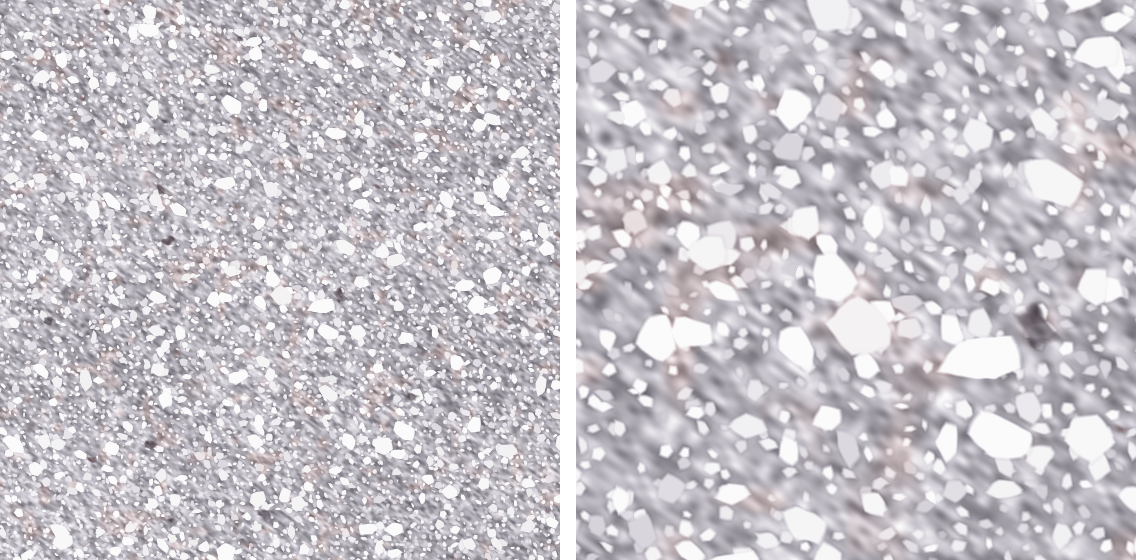
Left, the full canvas; right, a detail of the centre.
This texture is drawn by a WebGL 1 fragment shader. Its source:

```glsl
precision highp float;
// Fine-grained stone: pale angular grains of three sizes in a grey-violet matrix.
// The matrix is streaked value noise; grains are jittered, skewed polygons found
// by a cell search, and a few dark mineral specks are scattered on top.

uniform vec2 u_resolution;

const float GRAIN_TILT = -0.62;              // bedding direction, radians
const float MATRIX_TONE = 0.705;
const float MATRIX_CONTRAST = 0.60;
const float CLOUD_CONTRAST = 0.09;
const float RIM_DARKENING = 0.045;
const float RIM_WIDTH = 0.0026;
const float EDGE_SOFTNESS = 0.0013;
const vec2 COARSE_STREAKS = vec2(75.0, 150.0);  // along, across the bedding
const vec2 FINE_STREAKS = vec2(130.0, 235.0);
const vec3 VIOLET_CAST = vec3(0.0, -0.015, 0.019);
const vec3 WARM_CAST = vec3(0.035, -0.005, -0.03);
const vec3 SLATE_SPECK = vec3(0.36, 0.35, 0.40);
const vec3 BROWN_SPECK = vec3(0.42, 0.32, 0.33);

// Layers: cells per canvas, share of filled cells, smallest and largest radius
const vec4 LARGE_GRAINS = vec4(23.0, 0.28, 0.22, 0.40);
const vec4 MEDIUM_GRAINS = vec4(44.0, 0.45, 0.18, 0.38);
const vec4 SMALL_GRAINS = vec4(84.0, 0.68, 0.17, 0.37);
const vec4 SPECKS = vec4(8.0, 0.36, 0.025, 0.12);

float hash(vec2 p) {
  return fract(sin(dot(p, vec2(127.1, 311.7))) * 43758.5453);
}

mat2 rotation(float angle) {
  float c = cos(angle), s = sin(angle);
  return mat2(c, -s, s, c);
}

float valueNoise(vec2 p) {
  vec2 cell = floor(p), f = fract(p);
  f = f * f * (3.0 - 2.0 * f);
  float low = mix(hash(cell), hash(cell + vec2(1.0, 0.0)), f.x);
  float high = mix(hash(cell + vec2(0.0, 1.0)), hash(cell + vec2(1.0, 1.0)), f.x);
  return mix(low, high, f.y);
}

// Rounded irregular pentagon, stretched along the bedding
float grainShape(vec2 q, float radius, vec2 id) {
  q = rotation(GRAIN_TILT + (hash(id + 3.3) - 0.5) * 2.2) * q;
  float stretch = mix(0.95, 1.4, hash(id + 5.7));
  q *= vec2(1.0 / stretch, stretch);
  float polygon = -1.0;
  for (int i = 0; i < 5; i++) {
    float side = float(i);
    float angle = (side + 0.6 * hash(id + side + 11.1)) * 1.2566;
    float reach = radius * mix(0.68, 1.08, hash(id + side + 23.9));
    polygon = max(polygon, dot(q, vec2(cos(angle), sin(angle))) - reach);
  }
  return mix(polygon, length(q) - radius, 0.3);
}

// Nearest grain of a layer: x = distance in canvas units, y = random value
vec2 nearestGrain(vec2 p, vec4 layer, float seed, float sizeBias) {
  vec2 g = p * layer.x, home = floor(g);
  vec2 nearest = vec2(1.0, 0.0);
  for (int y = -1; y <= 1; y++) {
    for (int x = -1; x <= 1; x++) {
      vec2 cell = home + vec2(float(x), float(y));
      vec2 id = cell + seed;
      if (hash(id) < layer.y) {
        vec2 center = cell + 0.1 + 0.8 * vec2(hash(id + 7.1), hash(id + 9.4));
        float radius = mix(layer.z, layer.w, pow(hash(id + 1.9), sizeBias));
        float d = grainShape(g - center, radius, id) / layer.x;
        if (d < nearest.x) nearest = vec2(d, hash(id + 13.6));
      }
    }
  }
  return nearest;
}

float coverage(float d, float softness) {
  return 1.0 - smoothstep(-softness, softness, d);
}

// Lays a layer over the tone, with a thin dark rim around every grain
float addGrains(float tone, vec2 grain, float dimmest, float softness) {
  tone -= RIM_DARKENING * (1.0 - smoothstep(0.0, RIM_WIDTH, grain.x));
  float grainTone = mix(dimmest, 1.0, sqrt(grain.y));
  return mix(tone, grainTone, coverage(grain.x, softness));
}

void main() {
  vec2 p = gl_FragCoord.xy / u_resolution.y;
  float softness = max(EDGE_SOFTNESS, 0.6 / u_resolution.y);

  // Streaked matrix with broad, faint clouds
  vec2 bedding = rotation(GRAIN_TILT) * p;
  float coarse = valueNoise(bedding * COARSE_STREAKS + 40.0);
  float fine = valueNoise(bedding * FINE_STREAKS + 90.0);
  float cloud = valueNoise(p * 7.0 + 17.0) - 0.5;
  float tone = MATRIX_TONE + CLOUD_CONTRAST * cloud
             + MATRIX_CONTRAST * (mix(coarse, fine, 0.5) - 0.5);

  // Grains, smallest first
  vec2 wobble = 0.0014 * (vec2(coarse, fine) - 0.5);
  tone = addGrains(tone, nearestGrain(p + wobble, SMALL_GRAINS, 31.7, 1.0), 0.78, softness);
  tone = addGrains(tone, nearestGrain(p + wobble, MEDIUM_GRAINS, 67.3, 1.0), 0.84, softness);
  tone = addGrains(tone, nearestGrain(p + wobble, LARGE_GRAINS, 112.9, 1.5), 0.93, softness);

  // Violet cast fading out in the whites, with slight warm stains
  float shade = 1.0 - smoothstep(0.82, 1.0, tone);
  float stain = smoothstep(0.62, 0.95, valueNoise(p * 38.0 + 53.0));
  vec3 color = vec3(tone) + shade * (VIOLET_CAST + WARM_CAST * stain);

  // Ragged dark specks
  vec2 speck = nearestGrain(p, SPECKS, 151.3, 4.0);
  float ragged = speck.x + 0.009 * (coarse - 0.5);
  vec3 speckColor = mix(BROWN_SPECK, SLATE_SPECK, speck.y) + 0.25 * (fine - 0.5);
  color = mix(color, speckColor, 0.8 * coverage(ragged, 0.0025));

  gl_FragColor = vec4(clamp(color, 0.0, 0.985), 1.0);
}
```
